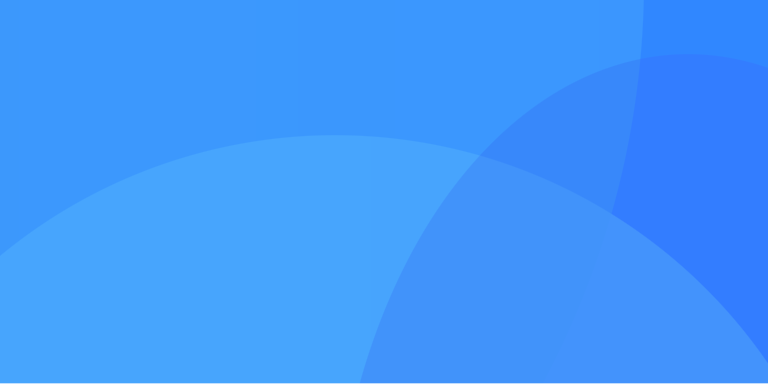
This background is drawn by a Shadertoy shader. Its source:

```glsl
// Flat blue backdrop of large overlapping translucent ellipses.
// Each ellipse gives an antialiased coverage mask; the masks blend the
// blues of the layers. Lengths are in canvas heights, origin lower left.

// Coverage of an ellipse, from a first-order distance estimate.
float ellipseMask(vec2 p, vec2 center, vec2 radii) {
    vec2 q = (p - center) / radii;
    float k = length(q);
    float dist = k * (k - 1.0) / max(length(q / radii), 1e-4);
    return clamp(0.5 - dist * iResolution.y / 1.2, 0.0, 1.0);
}

void mainImage(out vec4 fragColor, in vec2 fragCoord) {
    vec2 p = fragCoord / iResolution.y;
    float across = fragCoord.x / iResolution.x;

    float sky = ellipseMask(p, vec2(-0.5495, 1.052), vec2(2.2266));
    float dome = ellipseMask(p, vec2(0.8724, -0.719), vec2(1.367));
    float shade = ellipseMask(p, vec2(1.7917, -0.539), vec2(0.927, 1.398));

    // Backdrop: wide blue disc over a deeper right side
    vec3 skyBlue = mix(vec3(0.235, 0.598, 0.990), vec3(0.230, 0.588, 0.998), across);
    vec3 color = mix(vec3(0.190, 0.530, 1.0), skyBlue, sky);

    // Dark ellipse rising at the right
    vec3 shadeBlue = mix(vec3(0.200, 0.490, 1.0), vec3(0.220, 0.535, 0.980), sky);
    color = mix(color, shadeBlue, shade);

    // Pale dome, tinted where the dark ellipse crosses it
    vec3 domeBlue = mix(vec3(0.278, 0.648, 0.993), vec3(0.276, 0.642, 0.993), across);
    vec3 crossBlue = mix(vec3(0.264, 0.575, 0.988), vec3(0.255, 0.575, 0.982), sky);
    color = mix(color, mix(domeBlue, crossBlue, shade), dome);

    // Hairline of light along the bottom edge
    float hairline = clamp(0.002 * iResolution.y - fragCoord.y + 0.5, 0.0, 1.0);
    color = mix(color, vec3(0.9, 0.95, 1.0), hairline);

    fragColor = vec4(color, 1.0);
}
```
